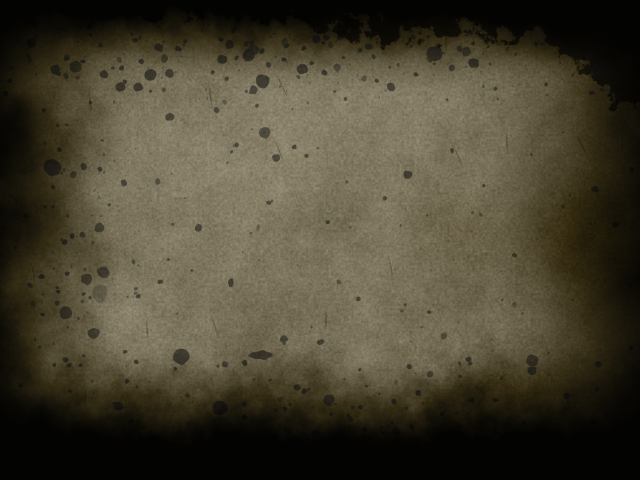
This texture is drawn by a Shadertoy shader. Its source:

```glsl
#define PAPER_TONE 0.455
#define GLOW 0.07
#define MOTTLE 0.13
#define GRAIN 0.085
#define EDGE_WARP 0.13
#define INK_ROUGHNESS 0.15
#define INK_KEEP 0.36
#define SPOT_KEEP 0.50
#define SCRATCH_DEPTH 0.18

vec2 hash2(vec2 p) {
    vec3 q = fract(p.xyx * vec3(0.1031, 0.1030, 0.0973));
    q += dot(q, q.yzx + 33.33);
    return fract((q.xx + q.yz) * q.zy);
}

float gradientNoise(vec2 p) {
    vec2 cell = floor(p), f = fract(p);
    vec2 u = f * f * f * (f * (f * 6.0 - 15.0) + 10.0);
    vec2 e = vec2(0.0, 1.0);
    float a = dot(hash2(cell) * 2.0 - 1.0, f);
    float b = dot(hash2(cell + e.yx) * 2.0 - 1.0, f - e.yx);
    float c = dot(hash2(cell + e.xy) * 2.0 - 1.0, f - e.xy);
    float d = dot(hash2(cell + e.yy) * 2.0 - 1.0, f - e.yy);
    return mix(mix(a, b, u.x), mix(c, d, u.x), u.y);
}

float fbm(vec2 p) {
    float sum = 0.0, amp = 0.6;
    for (int i = 0; i < 5; i++) {
        sum += amp * gradientNoise(p);
        p = mat2(1.6, 1.2, -1.2, 1.6) * p + 7.3;
        amp *= 0.55;
    }
    return sum;
}

// Soft elliptical patch
float stain(vec2 p, vec2 centre, vec2 radius) {
    vec2 d = (p - centre) / radius;
    return exp(-dot(d, d));
}

// Crisp elliptical blot
float blot(vec2 p, vec2 centre, vec2 radius) {
    float d = (length((p - centre) / radius) - 1.0) * min(radius.x, radius.y);
    return 1.0 - smoothstep(-0.0015, 0.0015, d);
}

// Likelihood of droplets: top band, lower middle and left margin
float dropDensity(vec2 p) {
    float top = stain(p, vec2(0.72, 0.885), vec2(0.52, 0.075));
    float low = stain(p, vec2(0.72, 0.15), vec2(0.32, 0.07));
    float left = stain(p, vec2(0.15, 0.55), vec2(0.11, 0.4));
    return 0.05 + 0.55 * top + 0.4 * low + 0.22 * left;
}

float spatter(vec2 p, float cells) {
    vec2 base = floor(p * cells);
    float mask = 0.0;
    for (int j = -1; j <= 1; j++)
    for (int i = -1; i <= 1; i++) {
        vec2 id = base + vec2(i, j);
        vec2 centre = (id + hash2(id + cells)) / cells;
        vec2 h = hash2(id + cells * 3.0 + 17.0);
        float radius = mix(0.08, 0.27, h.y * h.y) / cells;
        float present = step(h.x, dropDensity(centre));
        vec2 shape = radius * vec2(0.75 + 0.35 * h.y, 1.0);
        mask = max(mask, present * blot(p, centre, shape) * (0.5 + 0.5 * h.y));
    }
    return mask;
}

// Short, nearly upright hairlines
float scratches(vec2 p) {
    vec2 q = p * 8.0, id = floor(q), h = hash2(id + 51.0);
    vec2 d = fract(q) - 0.3 - 0.4 * h;
    d.x += d.y * (h.x - 0.3) * 0.7 + 0.02 * gradientNoise(q * 5.0);
    float line = 1.0 - smoothstep(0.006, 0.02, abs(d.x));
    float span = 1.0 - smoothstep(0.08, 0.22, abs(d.y));
    return line * span * step(hash2(id + 9.0).x, 0.28);
}

void mainImage(out vec4 fragColor, in vec2 fragCoord) {
    vec2 p = fragCoord / iResolution.y;
    float width = iResolution.x / iResolution.y;
    float cloud = fbm(p * 4.5), rough = fbm(p * 19.0 + 31.0);

    // Paper: glow, broad stains, mottling and fibre grain
    float tone = PAPER_TONE + GLOW * stain(p, vec2(0.57, 0.67), vec2(0.42, 0.3));
    float brown = stain(p, vec2(1.23, 0.5), vec2(0.14, 0.12))
                + 0.6 * stain(p, vec2(0.95, 0.52), vec2(0.11, 0.09))
                + 0.6 * stain(p, vec2(1.08, 0.17), vec2(0.14, 0.08));
    tone -= 0.13 * brown + 0.05 * stain(p, vec2(0.71, 0.54), vec2(0.07, 0.08));
    tone += 0.03 * stain(p, vec2(1.02, 0.31), vec2(0.15, 0.06));
    tone += MOTTLE * cloud + 0.07 * rough;
    tone += GRAIN * (gradientNoise(p * 190.0) + 0.6 * gradientNoise(p * 95.0));

    // Burnt border
    vec2 e = p + EDGE_WARP * vec2(cloud, 0.5 * cloud + 0.3 * rough);
    float border = smoothstep(-0.08, 0.28, e.x) * smoothstep(-0.1, 0.35, width - e.x)
                 * smoothstep(0.0, 0.19, 1.0 - e.y) * smoothstep(0.06, 0.29, e.y);
    border *= 1.0 - 0.45 * stain(p, vec2(0.02, 0.72), vec2(0.06, 0.09));
    tone *= border;

    // Ragged ink along the top, deepest at the right corner
    float depth = 0.025 + 0.045 * smoothstep(0.55, 0.75, p.x)
                + 0.15 * smoothstep(1.08, 1.34, p.x);
    float ink = smoothstep(-0.006, 0.006, depth + INK_ROUGHNESS * rough - (1.0 - p.y));
    tone *= mix(1.0, INK_KEEP, ink);

    // Droplets at three sizes, then the largest blots
    vec2 w = p + 0.004 * vec2(gradientNoise(p * 70.0), gradientNoise(p * 70.0 + 40.0));
    float spots = max(spatter(w, 15.0), max(spatter(w, 27.0), spatter(w, 48.0)));
    spots = max(spots, blot(w, vec2(0.518, 0.885), vec2(0.013)));
    spots = max(spots, blot(w, vec2(0.547, 0.831), vec2(0.014)));
    spots = max(spots, blot(w, vec2(0.313, 0.844), vec2(0.012)));
    spots = max(spots, blot(w, vec2(0.458, 0.150), vec2(0.016, 0.014)));
    spots = max(spots, blot(w, vec2(0.481, 0.411), vec2(0.006, 0.009)));
    spots = max(spots, blot(w, vec2(0.543, 0.260), vec2(0.024, 0.009)));
    spots = max(spots, 0.4 * blot(w, vec2(0.208, 0.389), vec2(0.016, 0.019)));
    tone *= mix(1.0, SPOT_KEEP, spots * (1.0 - ink));
    tone *= 1.0 - SCRATCH_DEPTH * scratches(p);

    // Warm olive tint, greyer in the ink
    tone = max(tone, 0.012);
    float warmth = min(tone / 0.2, 1.0) * (1.0 - 0.55 * spots) * (1.0 + 0.2 * brown);
    vec3 colour = vec3(tone) - vec3(0.0, 0.03, 0.12) * warmth;
    fragColor = vec4(clamp(colour, 0.0, 1.0), 1.0);
}
```
